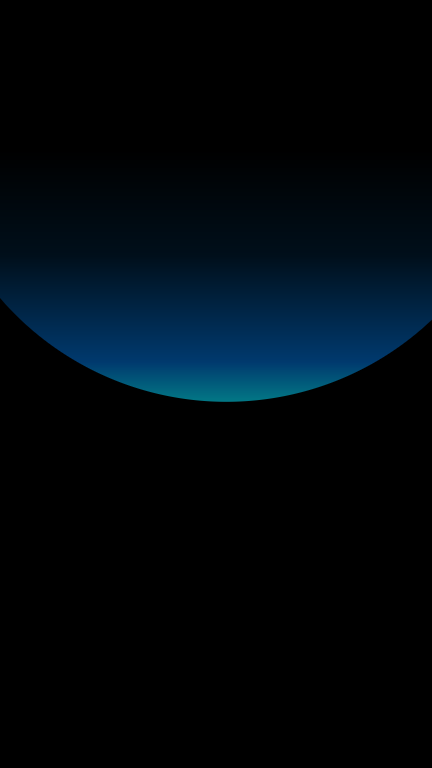
A Shadertoy shader for this background:

```glsl
#define DISC_CENTER vec2(0.0134, 0.8655)
#define DISC_RADIUS 0.3887
#define FADE_TOP 0.805
#define NAVY_HEIGHT 0.668
#define BLUE_HEIGHT 0.5286
#define RIM_HEIGHT 0.4768
#define NAVY vec3(0.0, 0.058, 0.103)
#define BLUE vec3(0.0, 0.225, 0.430)
#define TEAL vec3(0.010, 0.470, 0.525)

// Position of height between two levels, from 0 at start to 1 at end
float ramp(float start, float end, float height) {
    return clamp((height - start) / (end - start), 0.0, 1.0);
}

// Vertical glow: black, navy, blue, then teal at the lower rim
vec3 glowColor(float height) {
    vec3 color = NAVY * ramp(FADE_TOP, NAVY_HEIGHT, height);
    color = mix(color, BLUE, ramp(NAVY_HEIGHT, BLUE_HEIGHT, height));
    return mix(color, TEAL, ramp(BLUE_HEIGHT, RIM_HEIGHT, height));
}

void mainImage(out vec4 fragColor, in vec2 fragCoord) {
    // Canvas heights, with x measured from the middle
    vec2 point = vec2(fragCoord.x - 0.5 * iResolution.x, fragCoord.y) / iResolution.y;

    // Disc mask with an edge one pixel wide
    float discDistance = length(point - DISC_CENTER) - DISC_RADIUS;
    float discMask = clamp(0.5 - discDistance * iResolution.y, 0.0, 1.0);

    fragColor = vec4(glowColor(point.y) * discMask, 1.0);
}
```
